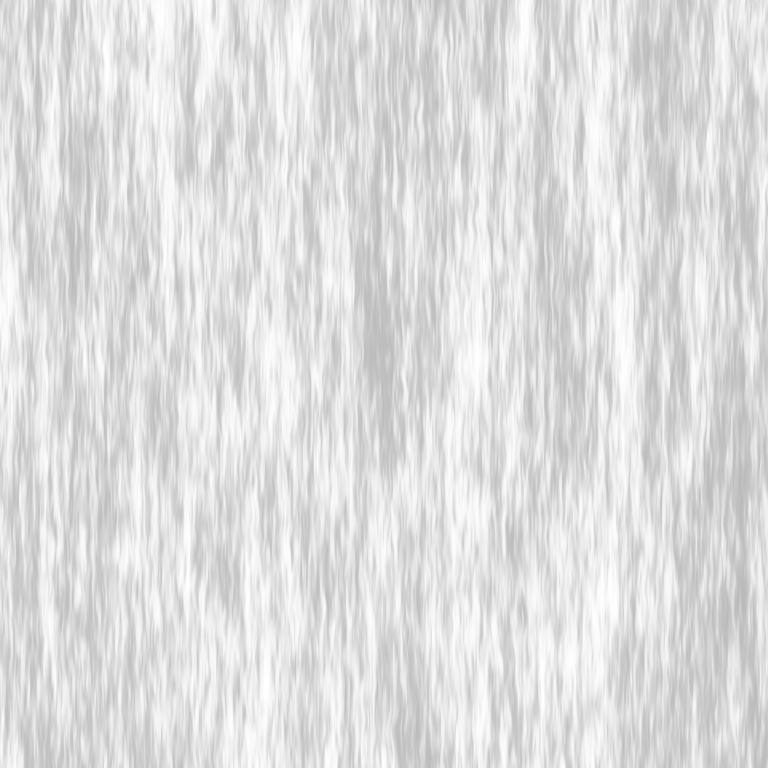
Write a Shadertoy shader that draws this texture.

```glsl
// Pale brushed fibres: upright grey streaks from broad bands to fine hairs.
// Octaves of stretched value noise, each column slid by its own amount,
// are summed, normalised and softly compressed into a narrow grey range.

const int   OCTAVES      = 7;
const float BASE_COLUMNS = 12.0;    // columns across the canvas, widest octave
const float REFINEMENT   = 1.85;    // column ratio between octaves
const float STRETCH      = 10.0;    // length of a streak over its width
const float WEIGHTS[OCTAVES] = float[OCTAVES](0.43, 0.48, 0.65, 0.82, 0.92, 0.9, 0.8);
const float NOISE_DEVIATION = 0.2145;

const vec2  WAVER_CELLS  = vec2(90.0, 45.0);
const float WAVER_AMOUNT = 0.002;   // sideways drift that slants the hairs

const float MID_GREY     = 0.865;
const float CONTRAST     = 0.074;   // grey change per standard deviation
const float GREY_REACH   = 0.14;    // greatest distance from the mid grey

float hash(vec2 p) {
    vec3 q = fract(p.xyx * vec3(0.1031, 0.1030, 0.0973));
    q += dot(q, q.yzx + 33.33);
    return fract((q.x + q.y) * q.z);
}

// Smooth random values along one column, slid so that rows never line up
float columnNoise(float column, float y, float seed) {
    y += 17.0 * hash(vec2(column + 7.0, seed + 91.0));
    float cell = floor(y);
    float blend = smoothstep(0.0, 1.0, y - cell);
    vec2 key = vec2(column + 37.0 * seed, cell + 53.0 * seed);
    return mix(hash(key), hash(key + vec2(0.0, 1.0)), blend);
}

// Centred noise blended between neighbouring columns
float fibreNoise(vec2 p, float seed) {
    float column = floor(p.x);
    float blend = smoothstep(0.0, 1.0, p.x - column);
    return mix(columnNoise(column, p.y, seed),
               columnNoise(column + 1.0, p.y, seed), blend) - 0.5;
}

// Sum of streak octaves with unit standard deviation
float fibres(vec2 uv) {
    float sum = 0.0;
    float power = 0.0;
    float columns = BASE_COLUMNS;
    for (int i = 0; i < OCTAVES; i++) {
        float seed = float(i) + 1.0;
        vec2 cells = vec2(columns, columns / STRETCH);
        sum += WEIGHTS[i] * fibreNoise(uv * cells + 0.37 * seed, seed);
        power += WEIGHTS[i] * WEIGHTS[i];
        columns *= REFINEMENT;
    }
    return sum / (NOISE_DEVIATION * sqrt(power));
}

void mainImage(out vec4 fragColor, in vec2 fragCoord) {
    vec2 uv = fragCoord / iResolution.xy;

    // Slight waver of the hairs
    uv.x += WAVER_AMOUNT * fibreNoise(uv * WAVER_CELLS, 11.0);

    // Soft limit keeps the lightest and darkest streaks flat
    float level = fibres(uv) * CONTRAST / GREY_REACH;
    float grey = MID_GREY + GREY_REACH * tanh(level);
    fragColor = vec4(vec3(grey), 1.0);
}
```
